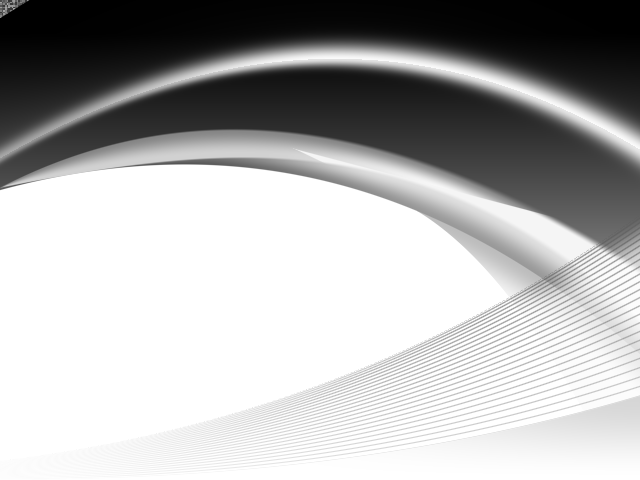
A Shadertoy shader for this background:

```glsl
// Monochrome sweep: glowing arc on black, silver ribbon over white, and a fan of fine lines.

// Curve heights at u = 0, 1/3, 2/3 and 1
const vec4 GLOW_ARC   = vec4(0.670, 0.849, 0.861, 0.688);
const vec4 RIBBON_TOP = vec4(0.609, 0.729, 0.658, 0.436);
const vec4 RIDGE      = vec4(0.609, 0.670, 0.611, 0.332);
const vec4 RIBBON_LOW = vec4(0.604, 0.656, 0.552, 0.262);
const vec4 FAN_TOP    = vec4(0.040, 0.127, 0.292, 0.552);
const vec4 FAN_LOW    = vec4(0.000, 0.016, 0.071, 0.175);

const float FAN_LINES = 24.0;
const float FAN_CROWDING = 0.78;    // below 1 packs lines towards the top
const float LINE_HALF_WIDTH = 0.0009;
const float LINE_GREY = 0.36;
const float VEIL = 0.68;
const vec2 WEDGE_TIP = vec2(0.462, 0.689);
const vec2 SAIL_START = vec2(0.651, 0.561);
const vec2 CORNER_SIZE = vec2(0.046, 0.038);
const vec2 GRAIN_CELLS = vec2(384.0, 288.0);

// Cubic through four equally spaced heights
float curve(float u, vec4 h) {
    float t = 3.0 * u;
    vec4 w = vec4(-(t - 1.0) * (t - 2.0) * (t - 3.0) / 6.0,
                  t * (t - 2.0) * (t - 3.0) / 2.0,
                  -t * (t - 1.0) * (t - 3.0) / 2.0,
                  t * (t - 1.0) * (t - 2.0) / 6.0);
    return dot(w, h);
}

float hash(vec2 p) {
    vec3 q = fract(vec3(p.xyx) * 0.1031);
    q += dot(q, q.yzx + 33.33);
    return fract((q.x + q.y) * q.z);
}

// Smoothed test that d is positive
float inside(float d, float soft) {
    return smoothstep(-soft, soft, d);
}

float nightSky(vec2 p) {
    float shade = 1.15 * pow(max(0.93 - p.y, 0.0), 1.15);

    // Arc: tight falloff below, soft falloff above, wider to the right
    float d = p.y - curve(p.x, GLOW_ARC);
    float spread = d > 0.0 ? 0.022 + 0.016 * p.x : 0.010 + 0.022 * p.x * p.x;
    float peak = mix(0.45, 0.88, smoothstep(0.0, 0.5, p.x));
    float glow = peak * exp(-d * d / (spread * spread));
    glow += 0.10 * exp(-abs(d) / 0.05) * step(0.0, d);
    shade += glow * (1.0 - shade);

    // Grainy corner
    float corner = 1.0 - p.x / CORNER_SIZE.x - (1.0 - p.y) / CORNER_SIZE.y;
    float grain = 0.2 + 0.45 * hash(floor(p * GRAIN_CELLS));
    return mix(shade, grain, inside(corner, 0.04));
}

float ribbon(vec2 p, float px) {
    float top = curve(p.x, RIBBON_TOP);
    float ridge = curve(p.x, RIDGE);
    float low = curve(p.x, RIBBON_LOW);

    // Upper face brightens down to the ridge
    float fall = clamp((top - p.y) / max(top - ridge, 0.004), 0.0, 1.0);
    float bright = mix(0.82, 0.99, smoothstep(0.4, 0.75, p.x));
    float upper = mix(0.52, bright, smoothstep(0.0, 0.85, fall));

    // White wedge riding on the upper face
    vec2 q = p - WEDGE_TIP;
    float wedge = min(-q.y - 0.35 * q.x, q.y + 0.64 * q.x);
    upper = mix(upper, 0.96, inside(wedge, px));

    // Lower face darkens towards the rim
    float rise = clamp((p.y - low) / max(ridge - low, 0.004), 0.0, 1.0);
    float rim = mix(0.30, 0.60, smoothstep(0.2, 0.7, p.x));
    float crest = mix(0.42, 0.88, smoothstep(0.3, 0.6, p.x));
    float lower = mix(rim, crest, smoothstep(0.0, 1.0, rise));
    return mix(lower, upper, inside(p.y - ridge, px + 0.008 * p.x * p.x));
}

// White ground with a pale sail hanging under the ribbon
float ground(vec2 p, float px) {
    float d = max(p.x - SAIL_START.x, 0.0);
    float edge = SAIL_START.y - 0.8 * d - 3.07 * d * d;
    float depth = curve(p.x, RIBBON_LOW) - p.y;
    float sail = mix(0.74, 0.96, smoothstep(0.0, 0.09, depth));
    return mix(1.0, sail, inside(p.y - edge, px) * step(SAIL_START.x, p.x));
}

float lineFan(vec2 p, float shade, float px) {
    float top = curve(p.x, FAN_TOP);
    float low = curve(p.x, FAN_LOW);
    float s = (top - p.y) / (top - low);
    float index = FAN_LINES * pow(max(s, 0.0001), FAN_CROWDING);
    float perPixel = max(fwidth(index), 0.0001);
    float gap = abs(fract(index + 0.5) - 0.5) / perPixel;
    float cover = clamp(LINE_HALF_WIDTH * iResolution.y + 0.5 - gap, 0.0, 1.0);
    cover *= min(1.0, 0.5 / perPixel);

    float area = inside(top - p.y, px) * inside(p.y - low, px);
    float veiled = mix(shade, 1.0, VEIL * smoothstep(0.0, 0.25, s));
    float ink = mix(0.08, 0.75, smoothstep(0.0, 0.9, p.x)) * mix(1.0, 0.45, clamp(s, 0.0, 1.0));
    shade = mix(shade, mix(veiled, LINE_GREY, cover * ink), area);

    // Soft shadow below the fan
    float shadow = 0.16 * smoothstep(0.35, 1.0, p.x) * smoothstep(0.0, 0.17, p.y);
    return mix(shade, 1.0 - shadow, inside(low - p.y, px));
}

void mainImage(out vec4 fragColor, in vec2 fragCoord) {
    vec2 p = fragCoord / iResolution.xy;
    float px = 0.8 / iResolution.y;
    float ribbonSoft = px + 0.010 * p.x * p.x;

    float shade = nightSky(p);
    shade = mix(shade, ribbon(p, px), inside(curve(p.x, RIBBON_TOP) - p.y, ribbonSoft));
    shade = mix(shade, ground(p, px), inside(curve(p.x, RIBBON_LOW) - p.y, px));
    shade = lineFan(p, shade, px);
    fragColor = vec4(vec3(clamp(shade, 0.0, 1.0)), 1.0);
}
```
